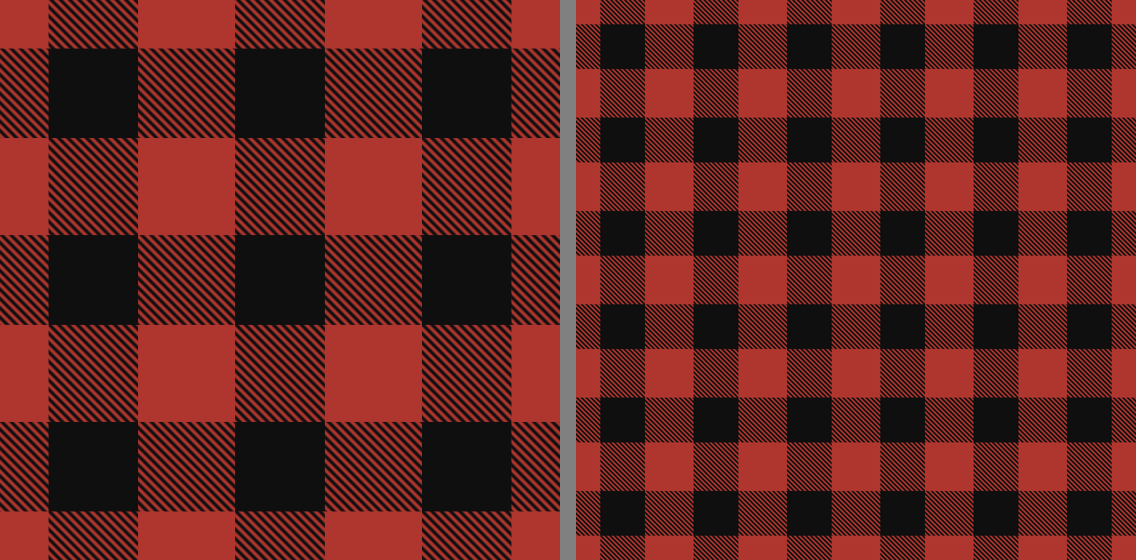
Left: one tile. Right: repeated 2 by 2.
A Shadertoy shader for this pattern:

```glsl
const float REPEATS = 3.0;       // checks across and down
const float BAND_WIDTH = 0.48;   // dark band, as a share of one repeat
const float TWILL_COUNT = 20.0;  // diagonal ribs per repeat
const float TWILL_SOFT = 0.195;  // half width of a rib's soft edge
const vec3 RED = vec3(0.685, 0.21, 0.18);
const vec3 BLACK = vec3(0.06, 0.058, 0.058);

// 1 inside the dark band centred in each repeat, 0 outside
float darkBand(float t, float width, float blur) {
    float edgeDistance = abs(fract(t) - 0.5) - 0.5 * width;
    return 1.0 - smoothstep(-blur, blur, edgeDistance);
}

// Soft diagonal ribs: 0 shows the warp, 1 shows the weft
float twill(vec2 p, float count, float softness) {
    float rib = abs(fract((p.x + p.y) * count) - 0.5);
    return smoothstep(0.25 - softness, 0.25 + softness, rib);
}

void mainImage(out vec4 fragColor, in vec2 fragCoord) {
    vec2 p = fragCoord / iResolution.xy * REPEATS;
    vec2 blur = 0.5 * REPEATS / iResolution.xy;

    // Vertical and horizontal threads
    float warp = darkBand(p.x, BAND_WIDTH, blur.x);
    float weft = darkBand(p.y, BAND_WIDTH, blur.y);

    // Where the threads differ, the twill decides which one lies on top
    float softness = max(TWILL_SOFT, TWILL_COUNT * max(blur.x, blur.y));
    float dark = mix(warp, weft, twill(p, TWILL_COUNT, min(softness, 0.25)));

    fragColor = vec4(mix(RED, BLACK, dark), 1.0);
}
```
